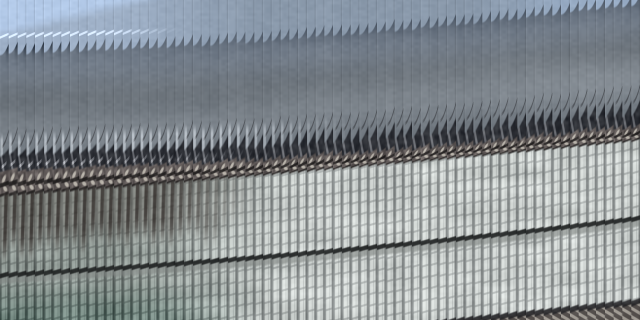
Give the GLSL for this texture, as a Shadertoy shader.

```glsl
// Fluted glass: sky, a dark roof edge and pale wall panels broken into narrow vertical ribs
#define FLUTES 73.0
#define SAW_HEIGHT 0.036
#define ROOF_SLANT 0.050
#define ROOF_DEPTH 0.056
#define ROW_PITCH 0.036
#define SEAM_DARKNESS 0.10
#define GRAIN 0.035

float hash(vec2 p) {
    p = fract(p * vec2(0.1031, 0.1173));
    p += dot(p, p.yx + 33.33);
    return fract((p.x + p.y) * p.x * 7.31);
}

float noise(vec2 p) {
    vec2 i = floor(p), f = fract(p);
    f = f * f * (3.0 - 2.0 * f);
    return mix(mix(hash(i), hash(i + vec2(1, 0)), f.x),
               mix(hash(i + vec2(0, 1)), hash(i + vec2(1, 1)), f.x), f.y);
}

// Soft band of half width w around zero
float line(float d, float w) { return 1.0 - smoothstep(0.4 * w, w, abs(d)); }

// Soft step upward through zero
float above(float d, float w) { return smoothstep(-w, w, d); }

float bend(float x, vec3 k) { return k.x + x * (k.y + x * k.z); }

// Sky and the broad grey cladding beneath the sawtooth edge
vec3 upperColor(float x, float y, float f, float jitter) {
    float saw = bend(x, vec3(0.845, 0.03, 0.024));
    float d = y - saw - SAW_HEIGHT * (f * f - 0.45) - 0.006 * jitter;
    vec3 sky = mix(vec3(0.62, 0.69, 0.78), vec3(0.54, 0.60, 0.67), smoothstep(0.3, 0.9, x));
    sky = mix(sky, vec3(0.60, 0.68, 0.78), smoothstep(1.4, 1.9, x));
    sky = mix(sky, vec3(0.70, 0.79, 0.91), above(y - 0.89 - 0.25 * x, 0.025));
    sky += 0.25 * line(y - 0.882 - 0.03 * x - 0.012 * f, 0.005) * (1.0 - smoothstep(0.3, 0.6, x));

    float depth = saw - y;
    vec3 body = mix(vec3(0.47, 0.51, 0.56), vec3(0.43, 0.46, 0.49), smoothstep(0.04, 0.17, depth));
    body += 0.06 * exp(-pow((depth - 0.27) / 0.06, 2.0));
    body += 0.05 * smoothstep(0.8, 1.8, x) * exp(-pow((depth - 0.20) / 0.07, 2.0));
    body += 0.04 * (noise(vec2(x * 2.0, y * 13.0 - x)) - 0.5);
    float shade = exp(-max(-d, 0.0) / 0.05) * mix(0.35, 1.0, f);
    body -= shade * vec3(0.17, 0.165, 0.155) * mix(0.6, 1.0, smoothstep(0.2, 1.1, x));
    body -= 0.25 * exp(-max(-d, 0.0) / 0.02) * smoothstep(0.55, 0.9, f) * (1.0 - smoothstep(0.1, 0.35, x));
    return mix(body, sky, above(d, 0.004));
}

// Pale panels with horizontal joints, ledges and streaks on the left
vec3 wallColor(float x, float y, float f, float eave, float jitter) {
    float right = smoothstep(0.3, 1.0, x);
    float ledge = bend(x, vec3(0.14, 0.055, 0.017)) + 0.008 * (f - 0.5);
    vec3 pane = mix(vec3(0.64, 0.68, 0.66), vec3(0.85, 0.87, 0.86), right);
    vec3 frame = mix(vec3(0.39, 0.42, 0.41), vec3(0.53, 0.55, 0.55), right);
    float strip = smoothstep(0.08, 0.28, f) * (1.0 - smoothstep(0.72, 0.95, f));
    strip *= 1.0 - 0.3 * line(f - 0.62, 0.09);
    float row = abs(fract((y - ledge) / ROW_PITCH + 0.08 * jitter) - 0.5);
    strip *= 1.0 - 0.5 * smoothstep(0.36, 0.46, row);
    vec3 col = mix(frame, pane, strip);
    col += 0.10 * (noise(vec2(x * 9.0, y * 24.0)) - 0.5);

    // Brown streaks fading downward from the eave
    float drop = eave - y;
    float left = 1.0 - smoothstep(0.45, 0.85, x);
    float streak = left * (1.0 - smoothstep(0.10, 0.21, drop + 0.05 * jitter));
    col = mix(col, vec3(0.44, 0.43, 0.41), 0.55 * streak);
    col = mix(col, vec3(0.20, 0.18, 0.17), 0.8 * streak * line(f - 0.7 + drop, 0.28));
    col -= vec3(0.14, 0.10, 0.11) * left * (1.0 - smoothstep(0.0, 0.15, y));

    // Dark ledge, then the lower ledge entering at the right
    col = mix(col, vec3(0.50, 0.52, 0.51), 0.6 * line(y - ledge + 0.015, 0.016));
    col = mix(col, vec3(0.12, 0.13, 0.13), 0.9 * line(y - ledge, 0.010));
    float base = y - 0.105 * (x - 1.46) - 0.010 * (f - 0.5);
    vec3 plinth = mix(vec3(0.33, 0.31, 0.30), vec3(0.63, 0.61, 0.58), line(fract(base * 38.0 + f) - 0.5, 0.3));
    col = mix(plinth, col, above(base, 0.004));
    return mix(col, vec3(0.15, 0.15, 0.16), 0.9 * line(base, 0.012));
}

vec3 glass(vec2 p) {
    float u = p.x * FLUTES * 0.5, cell = floor(u), f = fract(u);
    float x = (cell + 0.5) * 2.0 / FLUTES, y = p.y;
    float jitter = hash(vec2(cell, 7.0)) - 0.5;
    float right = smoothstep(0.2, 1.0, x);
    float roof = bend(x, vec3(0.525, 0.025, 0.023)) + 0.008 * jitter;
    float eave = bend(x, vec3(0.388, 0.075, 0.006)) + 0.010 * (f - 0.5);
    float slant = ROOF_SLANT * mix(0.5, 1.0, right) * (pow(f, 1.4) - 0.5);
    float roofBase = roof - ROOF_DEPTH + 0.35 * slant;

    // Upper zone with fine arcs and pale seam streaks near the roof
    vec3 col = upperColor(x, y, f, jitter);
    float arc = y - roof - 0.015 - 0.055 * f * f;
    col = mix(col, vec3(0.24, 0.25, 0.27), 0.65 * line(arc, 0.007) * smoothstep(0.1, 0.4, f));
    float spike = line(f - 0.2, 0.2) * line(y - roof - 0.01, 0.055);
    col += 0.22 * spike * (1.0 - smoothstep(0.7, 1.2, x));

    // Slanted dark roof pieces
    float top = y - roof - slant;
    vec3 tile = mix(vec3(0.12, 0.13, 0.155), vec3(0.30, 0.31, 0.33), noise(vec2(u * 3.0, y * 70.0)) * 0.6);
    tile += 0.24 * line(f - 0.15 + top * 5.0, 0.14);
    tile += 0.30 * (1.0 - right) * line(top + 0.035, 0.007) * line(f - 0.45, 0.4);
    col = mix(tile, col, above(top, 0.006));

    // Brown trim with two rows of tilted glints
    float t = (y - eave) / max(roofBase - eave, 0.01);
    vec3 trim = mix(vec3(0.27, 0.25, 0.25), vec3(0.48, 0.45, 0.44), noise(vec2(u * 4.0, t * 5.0)));
    float upperGlint = length(vec2(f - 0.45, (t - 0.68 - 0.35 * (f - 0.45)) * 1.9));
    float lowerGlint = length(vec2(f - 0.6, (t - 0.26 + 0.3 * (f - 0.6)) * 2.3));
    trim = mix(trim, vec3(0.78, 0.76, 0.72), 0.85 * (1.0 - smoothstep(0.12, 0.34, min(upperGlint, lowerGlint))));
    trim *= 1.0 - 0.55 * line(t - 0.46, 0.12) - 0.5 * line(t - 0.02, 0.13);
    col = mix(trim, col, above(y - roofBase, 0.004));

    // Lower wall
    col = mix(wallColor(x, y, f, eave, jitter), col, above(y - eave, 0.004));

    // Rib shading and grain
    col *= 1.0 - SEAM_DARKNESS * smoothstep(0.78, 1.0, f);
    col += 0.025 * (1.0 - smoothstep(0.0, 0.2, f)) + 0.02 * jitter;
    return col + GRAIN * (noise(vec2(u * 2.0, y * 110.0)) - 0.5);
}

void mainImage(out vec4 fragColor, in vec2 fragCoord) {
    vec3 sum = vec3(0.0);
    for (int i = 0; i < 9; i++) {
        vec2 offset = (vec2(i % 3, i / 3) - 1.0) / 3.0;
        sum += glass((fragCoord + offset) / iResolution.xy * vec2(2.0, 1.0));
    }
    fragColor = vec4(clamp(sum / 9.0, 0.0, 1.0), 1.0);
}
```
